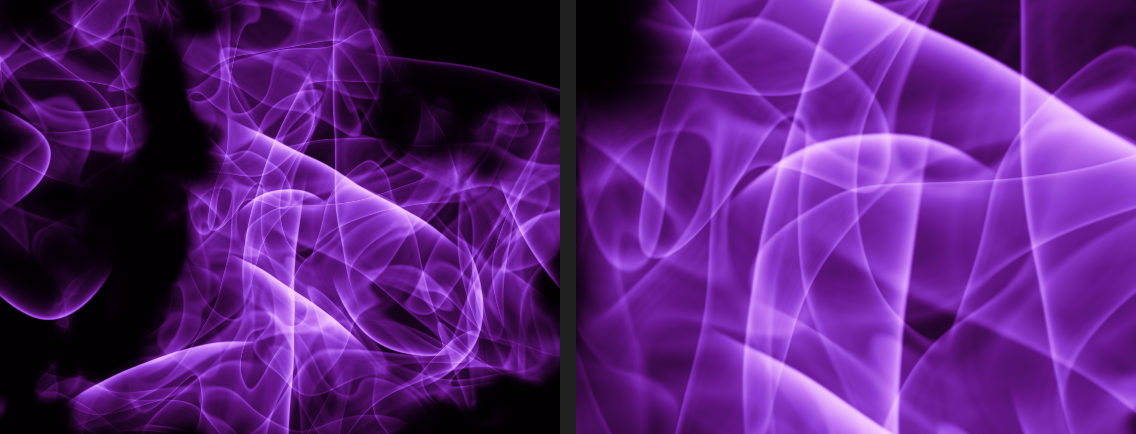
Left, the full canvas; right, a detail of the centre.
Write a WebGL 1 fragment shader that draws this background.

```glsl
precision highp float;
// Violet smoke drifting over black: a warped density field holds thin veils,
// each a one-sided fold with a sharp rim and a streaked, fading sheet.
// Curved ribbons add the brightest folds and filaments; a ramp colours them.

uniform vec2 u_resolution;

#define VEILS 9
#define VEIL_GAIN 0.30
#define BODY_GAIN 0.13
#define RIBBON_GAIN 1.0
#define WARP_LARGE 0.13
#define WARP_SMALL 0.045
#define RIM_SOFTNESS 0.0025
#define STREAKS 0.9
#define CONTRAST 1.25

vec2 gradientAt(vec2 cell) {
  vec2 h = vec2(dot(cell, vec2(127.1, 311.7)), dot(cell, vec2(269.5, 183.3)));
  return fract(sin(h) * 43758.5) * 2.0 - 1.0;
}

float gradientNoise(vec2 p) {
  vec2 i = floor(p), f = p - i;
  vec2 u = f * f * f * (f * (f * 6.0 - 15.0) + 10.0);
  vec2 e = vec2(1.0, 0.0);
  float low = mix(dot(gradientAt(i), f), dot(gradientAt(i + e), f - e), u.x);
  float high = mix(dot(gradientAt(i + e.yx), f - e.yx),
                   dot(gradientAt(i + 1.0), f - 1.0), u.x);
  return mix(low, high, u.y);
}

vec2 flow(vec2 p) {
  return vec2(gradientNoise(p + 3.7), gradientNoise(p + vec2(17.3, 41.9)));
}

mat2 rotation(float angle) {
  float c = cos(angle), s = sin(angle);
  return mat2(c, s, -s, c);
}

float blob(vec2 p, vec2 center, vec2 radius) {
  vec2 q = (p - center) / radius;
  return exp(-dot(q, q));
}

// Where the smoke gathers, with torn edges and open gaps.
float density(vec2 p) {
  float m = blob(p, vec2(0.13, 0.78), vec2(0.18, 0.27))
          + blob(p, vec2(0.63, 0.82), vec2(0.27, 0.30))
          + blob(p, vec2(0.72, 0.50), vec2(0.28, 0.22))
          + blob(p, vec2(1.02, 0.42), vec2(0.24, 0.18))
          + blob(p, vec2(1.22, 0.52), vec2(0.10, 0.16))
          + blob(p, vec2(0.56, 0.12), vec2(0.33, 0.21))
          + blob(p, vec2(0.96, 0.20), vec2(0.20, 0.14))
          - blob(p, vec2(0.34, 0.68), vec2(0.08, 0.22)) * 0.7;
  m += 0.85 * gradientNoise(p * 5.0 + 9.0) + 0.5 * gradientNoise(p * 11.0);
  return smoothstep(0.22, 0.95, m);
}

// Sum of folded sheets: each is lit on one side of a noise contour.
float veils(vec2 p) {
  float sum = 0.0;
  for (int i = 0; i < VEILS; i++) {
    float k = float(i);
    vec2 q = p + 0.06 * flow(p * 4.5 + k * 7.0);
    q = rotation(k * 0.75 + 0.3) * q * (1.0 + 0.16 * k);
    float v = gradientNoise(q * vec2(4.2, 1.9) + k * 13.7);
    float blur = smoothstep(-0.1, 0.4, gradientNoise(p * 3.0 + k * 5.1));
    float soft = mix(0.010, 0.10, blur);
    float side = max(v, 0.0);
    float streak = 1.0 + STREAKS * gradientNoise(vec2(v * 28.0, q.y * 3.0) + k * 3.3);
    float sheet = 0.45 * exp(-side * 6.0) * streak
                + mix(1.5, 0.1, blur) * exp(-side * 60.0);
    sum += smoothstep(-soft, soft, v) * sheet;
  }
  return sum;
}

// Parabolic fold from a to b; the sign of width picks the lit side.
float ribbon(vec2 p, vec2 a, vec2 b, float bend, float width) {
  float len = distance(a, b);
  vec2 dir = (b - a) / len;
  float t = dot(p - a, dir) / len;
  float slope = 4.0 * bend * (1.0 - 2.0 * t) / len;
  float d = dot(p - a, vec2(-dir.y, dir.x)) - 4.0 * bend * t * (1.0 - t);
  d *= sign(width) * inversesqrt(1.0 + slope * slope);
  float side = max(d, 0.0) / abs(width);
  float ends = smoothstep(0.0, 0.25, t) * (1.0 - smoothstep(0.75, 1.0, t));
  float rim = smoothstep(-RIM_SOFTNESS, RIM_SOFTNESS, d);
  return ends * rim * (0.45 * exp(-side) + 0.85 * exp(-side * 5.0));
}

float ribbons(vec2 p) {
  float s = ribbon(p, vec2(0.79, 1.10), vec2(0.84, 0.25), -0.05, 0.007);
  s += ribbon(p, vec2(0.74, 0.88), vec2(0.56, 0.26), -0.05, 0.008);
  s += 1.5 * ribbon(p, vec2(0.50, 0.74), vec2(1.10, 0.40), 0.02, -0.05);
  s += 1.1 * ribbon(p, vec2(0.71, 0.62), vec2(0.67, -0.10), -0.01, -0.03);
  s += 1.4 * ribbon(p, vec2(0.54, 0.50), vec2(0.77, 0.53), 0.05, -0.025);
  s += 1.5 * ribbon(p, vec2(0.52, 0.42), vec2(0.86, 0.18), 0.02, -0.07);
  s += ribbon(p, vec2(1.04, 0.50), vec2(0.93, 0.09), 0.13, -0.025);
  s += 1.2 * ribbon(p, vec2(0.77, 0.38), vec2(1.06, 0.20), -0.09, 0.025);
  s += 1.2 * ribbon(p, vec2(-0.06, 0.38), vec2(0.26, 0.40), -0.12, 0.022);
  s += 1.2 * ribbon(p, vec2(0.14, 0.06), vec2(0.62, 0.20), 0.05, -0.05);
  s += 0.5 * ribbon(p, vec2(0.80, 0.88), vec2(1.42, 0.75), 0.02, -0.012);
  s += ribbon(p, vec2(1.14, 0.60), vec2(1.32, 0.32), -0.02, 0.015);
  return s + ribbon(p, vec2(-0.03, 0.76), vec2(0.0, 0.50), 0.13, -0.025);
}

vec3 smokeColor(float light) {
  float x = light * 5.0;
  vec3 c = mix(vec3(0.012, 0.0, 0.016), vec3(0.24, 0.04, 0.30), clamp(x, 0.0, 1.0));
  c = mix(c, vec3(0.40, 0.09, 0.55), clamp(x - 1.0, 0.0, 1.0));
  c = mix(c, vec3(0.56, 0.23, 0.82), clamp(x - 2.0, 0.0, 1.0));
  c = mix(c, vec3(0.77, 0.48, 0.96), clamp(x - 3.0, 0.0, 1.0));
  return mix(c, vec3(0.99, 0.84, 1.0), clamp(x - 4.0, 0.0, 1.0));
}

void main() {
  vec2 p = gl_FragCoord.xy / u_resolution.y;
  vec2 drift = WARP_LARGE * flow(p * 2.6);
  vec2 curl = WARP_SMALL * flow((p + drift) * 8.0);
  float body = BODY_GAIN * (0.8 + gradientNoise((p + drift) * 4.0));
  float smoke = density(p + drift + curl) * (body + VEIL_GAIN * veils(p + drift));
  smoke += RIBBON_GAIN * ribbons(p + 0.2 * drift + 0.15 * curl);
  float light = 1.0 - exp(-pow(smoke, CONTRAST));
  gl_FragColor = vec4(smokeColor(light), 1.0);
}
```
